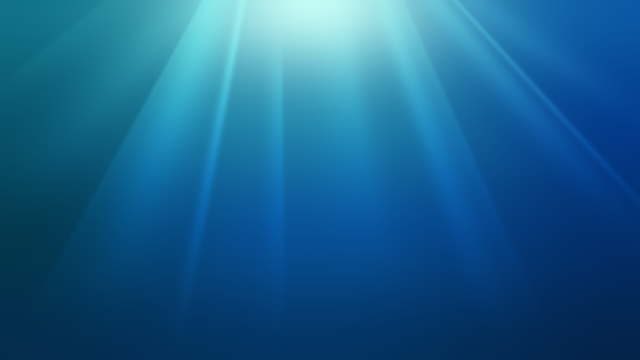
A Shadertoy shader for this background:

```glsl
// Underwater light: sun rays fan down from a bright patch at the surface.
// Three depth gradients (left, middle, right) are blended across the canvas,
// then slanted beams with Gaussian sides and a soft surface glow are added.

// Colour of one water column; depth runs from 0 (surface) to 1 (bottom).
vec3 waterColumn(float depth, vec3 surface, vec3 upper, vec3 lower, vec3 deep) {
    vec3 c = mix(surface, upper, smoothstep(0.0, 0.36, depth));
    c = mix(c, lower, smoothstep(0.28, 0.68, depth));
    return mix(c, deep, smoothstep(0.58, 1.02, depth));
}

// Beam along a line from x = top at the surface to x = bottom at full depth.
// sides holds the left and right softness; reach is the depth where it dies.
float beam(vec2 p, float top, float bottom, vec2 sides, float reach) {
    float offset = p.x - mix(top, bottom, p.y);
    float side = offset < 0.0 ? sides.x : sides.y;
    float spread = offset / (side * (0.65 + 0.7 * p.y));
    float fade = 1.0 - smoothstep(0.25 * reach, reach, p.y);
    return exp(-spread * spread) * fade;
}

// Elliptical soft spot.
float glow(vec2 p, vec2 center, vec2 radius) {
    vec2 q = (p - center) / radius;
    return exp(-dot(q, q));
}

// Sum of all beams, from left to right.
float sunRays(vec2 p) {
    float light = 0.0;
    // Faint slanted wisps in the upper left
    light += 0.10 * beam(p, 0.17, -0.52, vec2(0.012, 0.10), 0.42);
    light += 0.24 * beam(p, 0.30, -0.18, vec2(0.08, 0.05), 0.75);
    // Wide beam with a crisp left edge and a soft core
    light += 0.36 * beam(p, 0.319, 0.008, vec2(0.005, 0.12), 1.0);
    light += 0.50 * beam(p, 0.335, 0.135, vec2(0.040, 0.045), 1.0);
    // Slim beams near the middle
    light += 0.66 * beam(p, 0.380, 0.272, vec2(0.011, 0.008), 1.05);
    float emerge = smoothstep(0.04, 0.25, p.y);
    light += 0.42 * emerge * beam(p, 0.437, 0.439, vec2(0.022, 0.006), 1.05);
    // Broad beams right of the middle
    light += 0.36 * beam(p, 0.525, 0.615, vec2(0.060, 0.028), 0.90);
    light += 0.55 * beam(p, 0.598, 0.797, vec2(0.024, 0.034), 1.05);
    light += 0.24 * beam(p, 0.628, 0.875, vec2(0.020, 0.005), 1.05);
    // Outer right beams
    light += 0.42 * beam(p, 0.681, 1.163, vec2(0.040, 0.032), 0.80);
    light += 0.40 * beam(p, 0.711, 1.225, vec2(0.009, 0.007), 0.95);
    light += 0.20 * beam(p, 0.740, 1.500, vec2(0.05, 0.06), 0.45);
    return light;
}

void mainImage(out vec4 fragColor, in vec2 fragCoord) {
    // x from left to right, y as depth below the surface
    vec2 p = fragCoord / iResolution.xy;
    p.y = 1.0 - p.y;

    // Water: green-teal on the left, cyan in the middle, navy on the right
    vec3 left = waterColumn(p.y, vec3(0.06, 0.45, 0.53), vec3(0.03, 0.33, 0.43),
                            vec3(0.01, 0.22, 0.30), vec3(0.01, 0.17, 0.30));
    vec3 middle = waterColumn(p.y, vec3(0.19, 0.61, 0.70), vec3(0.12, 0.52, 0.66),
                              vec3(0.03, 0.32, 0.60), vec3(0.01, 0.20, 0.38));
    vec3 right = waterColumn(p.y, vec3(0.04, 0.35, 0.65), vec3(0.01, 0.23, 0.55),
                             vec3(0.01, 0.18, 0.42), vec3(0.01, 0.14, 0.29));
    vec3 color = mix(left, middle, smoothstep(0.0, 0.45, p.x));
    color = mix(color, right, smoothstep(0.50, 1.0, p.x));

    // Beams turn from cyan to blue as they sink
    vec3 rayTint = mix(vec3(0.15, 0.28, 0.22), vec3(0.01, 0.15, 0.26),
                       smoothstep(0.10, 0.55, p.y));
    color += rayTint * sunRays(p);

    // Bright patch where the sun meets the surface, washing out the beam roots
    float surfaceLight = glow(p, vec2(0.49, 0.0), vec2(0.19, 0.20));
    color = mix(color, vec3(0.77, 0.98, 0.96), surfaceLight);

    fragColor = vec4(clamp(color, 0.0, 1.0), 1.0);
}
```
